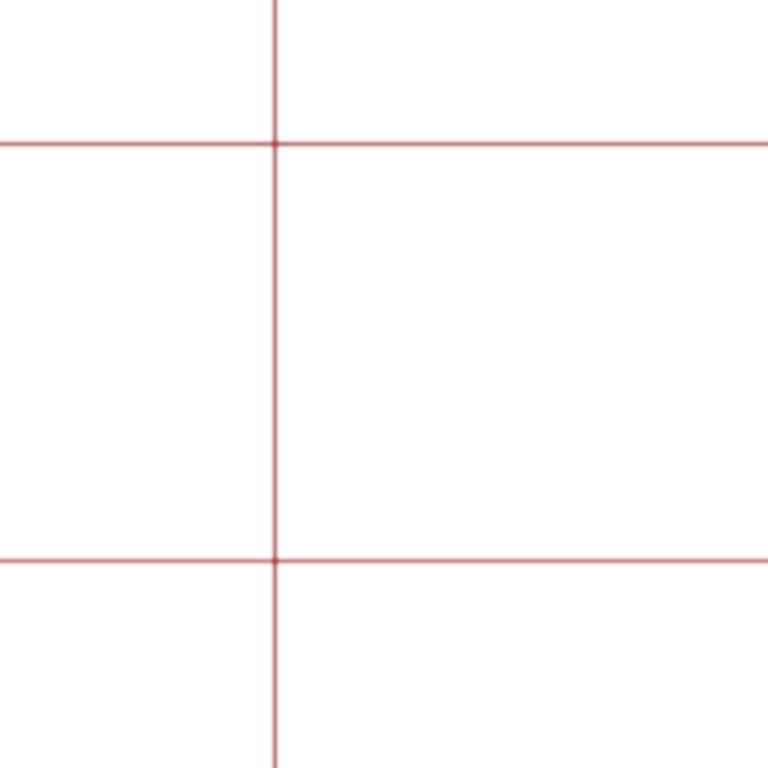
A Shadertoy shader for this background:

```glsl
#define MARGIN_X 0.3581
#define UPPER_Y 0.8125
#define LOWER_Y 0.2695
#define LINE_WIDTH 0.0038
#define RED_NARROWING 0.8
#define PAPER vec3(1.0)
#define MARGIN_INK vec3(0.30, 0.46, 0.46)
#define UPPER_INK vec3(0.33, 0.45, 0.46)
#define LOWER_INK vec3(0.25, 0.41, 0.41)
#define CROSSING_RED vec3(0.75, 0.30, 0.30)

// Soft stroke; red is absorbed in a narrower band, leaving a pink fringe
vec3 strokeCoverage(float dist) {
    float width = max(LINE_WIDTH, 0.7 / iResolution.y);
    vec3 bands = width * vec3(RED_NARROWING, 1.0, 1.0);
    vec3 d = dist / bands;
    return exp(-d * d);
}

void mainImage(out vec4 fragColor, in vec2 fragCoord) {
    vec2 uv = fragCoord / iResolution.xy;
    float aspect = iResolution.x / iResolution.y;

    vec3 margin = strokeCoverage((uv.x - MARGIN_X) * aspect);
    vec3 upper = strokeCoverage(uv.y - UPPER_Y);
    vec3 lower = strokeCoverage(uv.y - LOWER_Y);

    // Ruled lines absorb light from the paper
    vec3 color = PAPER;
    color *= 1.0 - MARGIN_INK * margin;
    color *= 1.0 - UPPER_INK * upper;
    color *= 1.0 - LOWER_INK * lower;

    // Deeper red where the lines cross
    float crossing = margin.g * max(upper.g, lower.g);
    color = mix(color, CROSSING_RED, crossing);

    fragColor = vec4(color, 1.0);
}
```
